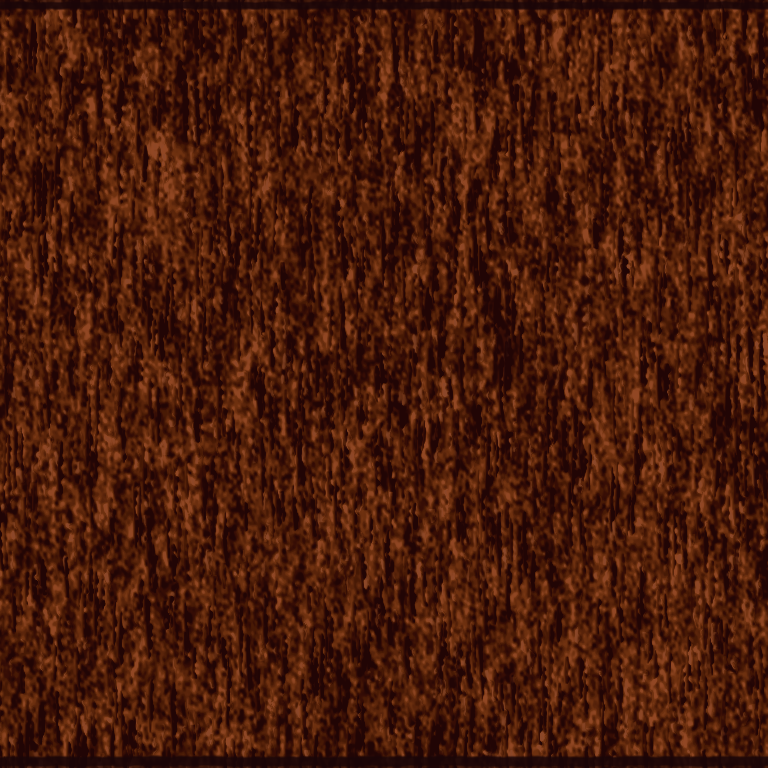
Reproduce this texture procedurally as a three.js fragment shader.

```glsl
varying vec2 vUv;

// Stain colours, dark to light
const vec3 PORE_BROWN   = vec3(0.13, 0.02, 0.02);
const vec3 DEEP_BROWN   = vec3(0.21, 0.05, 0.02);
const vec3 MID_BROWN    = vec3(0.28, 0.10, 0.02);
const vec3 WARM_BROWN   = vec3(0.35, 0.14, 0.04);
const vec3 AMBER_BROWN  = vec3(0.43, 0.19, 0.06);
const vec3 PALE_FIBRE   = vec3(0.57, 0.28, 0.14);
const vec3 FLECK_TINT   = vec3(0.52, 0.28, 0.18);
const vec3 GROOVE_COLOR = vec3(0.10, 0.02, 0.03);

// Noise cells across and up the canvas
const vec2 SPECK_SCALE = vec2(225.0, 150.0);
const vec2 FIBRE_SCALE = vec2(130.0, 27.0);
const vec2 PATCH_SCALE = vec2(58.0, 15.0);
const vec2 BROAD_SCALE = vec2(7.0, 4.0);
const vec2 PORE_SCALE  = vec2(60.0, 10.0);
const vec2 FLECK_SCALE = vec2(74.0, 22.0);

// Tone weights, in standard deviations
const float SPECK_WEIGHT = 0.62;
const float FIBRE_WEIGHT = 0.46;
const float PATCH_WEIGHT = 0.20;
const float BROAD_WEIGHT = 0.07;
const float PORE_WEIGHT  = 2.0;
const float FLECK_WEIGHT = 0.8;
const float TONE_OFFSET  = 0.08;
const float NOISE_SPREAD = 0.214;

const float SWAY = 0.004;
const float GROOVE_LOW = 0.015;
const float GROOVE_HIGH = 0.988;
const int STROKE_LAYERS = 3;

float hash(vec2 p) {
  vec3 q = fract(p.xyx * 0.1031);
  q += dot(q, q.yzx + 33.33);
  return fract((q.x + q.y) * q.z);
}

// Noise along one column, shifted so that neighbours do not line up
float columnNoise(float column, float y) {
  y += hash(vec2(column, 71.0)) * 9.0;
  float f = fract(y);
  float low = hash(vec2(column, floor(y)));
  float high = hash(vec2(column, floor(y) + 1.0));
  return mix(low, high, f * f * (3.0 - 2.0 * f));
}

float noise(vec2 p) {
  float column = floor(p.x);
  float f = p.x - column;
  f = f * f * (3.0 - 2.0 * f);
  return mix(columnNoise(column, p.y), columnNoise(column + 1.0, p.y), f);
}

// Noise centred on zero with unit spread
float grain(vec2 p) {
  return (noise(p) - 0.5) / NOISE_SPREAD;
}

// Tapered upright strokes in staggered columns, soft left and crisp right
float strokes(vec2 uv, vec2 scale, float seed, float density, float ragged) {
  float coverage = 0.0;
  for (int i = 0; i < STROKE_LAYERS; i++) {
    float layer = seed + float(i) * 17.0;
    vec2 p = uv * scale + vec2(layer + float(i) * 0.37, 0.0);
    p.y += hash(vec2(floor(p.x), layer)) * 9.0;
    vec2 id = floor(p) + layer;
    vec2 d = fract(p) - vec2(mix(0.38, 0.64, hash(id + 3.1)), 0.5);
    d.x += d.y * (hash(id + 11.3) - 0.4) * 0.3;
    float along = d.y / mix(0.18, 0.48, hash(id + 5.7));
    float taper = max(0.0, 1.0 - along * along);
    float halfWidth = mix(0.07, 0.19, hash(id + 7.9)) * sqrt(taper);
    float x = d.x + ragged * 0.12;
    float body = smoothstep(-halfWidth - 0.16, -halfWidth + 0.08, x)
      * (1.0 - smoothstep(halfWidth - 0.05, halfWidth + 0.05, x));
    float present = step(hash(id + 1.3), density) * mix(0.4, 1.0, hash(id + 9.2));
    coverage = max(coverage, body * present * smoothstep(0.0, 0.25, taper));
  }
  return coverage;
}

// Spreads the stain colours over the tone range by their shares
vec3 stain(float tone) {
  float rank = 1.0 / (1.0 + exp(-1.7 * tone));
  vec3 color = mix(PORE_BROWN, DEEP_BROWN, smoothstep(0.04, 0.225, rank));
  color = mix(color, MID_BROWN, smoothstep(0.225, 0.445, rank));
  color = mix(color, WARM_BROWN, smoothstep(0.445, 0.67, rank));
  color = mix(color, AMBER_BROWN, smoothstep(0.67, 0.86, rank));
  return mix(color, PALE_FIBRE, smoothstep(0.86, 0.98, rank));
}

void main() {
  // Slight sway of the upright grain
  vec2 uv = vUv;
  uv.x += (noise(vUv * vec2(14.0, 17.0)) - 0.5) * SWAY;

  // Two crossed layers of specks hide the noise lattice
  vec2 slanted = vec2(uv.x + 0.3 * uv.y, uv.y - 0.3 * uv.x);
  float speck = 0.707 * (grain(uv * SPECK_SCALE) + grain(slanted * SPECK_SCALE + 19.0));

  // Fibres, pores and pale flecks
  float tone = TONE_OFFSET + SPECK_WEIGHT * speck
    + FIBRE_WEIGHT * grain(uv * FIBRE_SCALE + 31.0)
    + PATCH_WEIGHT * grain(uv * PATCH_SCALE + 57.0)
    + BROAD_WEIGHT * grain(uv * BROAD_SCALE + 83.0);
  float pore = strokes(uv, PORE_SCALE, 5.0, 0.42, speck * 0.5);
  float fleck = strokes(uv, FLECK_SCALE, 101.0, 0.25, speck) * (1.0 - pore);
  tone += FLECK_WEIGHT * fleck - PORE_WEIGHT * pore;
  vec3 color = stain(tone);
  color = mix(color, FLECK_TINT, 0.55 * fleck * smoothstep(-0.4, 1.4, speck));

  // Dark grooves along the lower and upper edges
  float edge = vUv.y + (noise(vUv * vec2(90.0, 40.0)) - 0.5) * 0.002;
  float lower = 1.0 - smoothstep(GROOVE_LOW - 0.002, GROOVE_LOW + 0.002, edge);
  float upper = smoothstep(GROOVE_HIGH - 0.002, GROOVE_HIGH + 0.002, edge);
  float rim = smoothstep(0.996, 0.999, edge) + 1.0 - smoothstep(0.001, 0.004, edge);
  color = mix(color, GROOVE_COLOR, max(lower, upper) * (0.9 - 0.4 * rim));

  gl_FragColor = vec4(color, 1.0);
}
```
